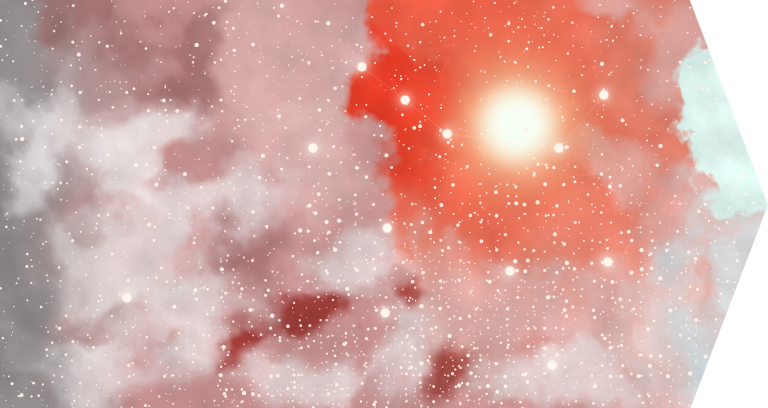
A WebGL 2 fragment shader for this background:

```glsl
#version 300 es
precision highp float;
// A red and mauve nebula with pale clouds, a glowing sun and scattered stars,
// cut by a white arrow-shaped right edge. Ragged ellipses on noise-warped space
// form the clouds; hashed grids scatter the stars. One unit = canvas height.
uniform vec2 u_resolution;
out vec4 fragColor;

const vec3 GREY = vec3(.57, .55, .55), MAUVE = vec3(.76, .55, .55);
const vec3 ROSE = vec3(.86, .71, .70), SHADE = vec3(.60, .39, .39);
const vec3 CORAL = vec3(.88, .53, .46), RED = vec3(.91, .36, .27);
const vec3 SCARLET = vec3(.89, .22, .14), EMBER = vec3(.56, .13, .11);
const vec3 PALE = vec3(.91, .89, .89), FROST = vec3(.86, .95, .93);
const vec3 ICE = vec3(.82, .88, .90), CREAM = vec3(1., .94, .76);

// Ellipses: centre xy, radii zw
const vec4 ROSES[9] = vec4[9](
  vec4(.74, .84, .20, .24), vec4(.70, .62, .18, .14), vec4(.80, .50, .12, .09),
  vec4(1.15, .24, .22, .15), vec4(1.48, .24, .24, .11), vec4(1.68, .86, .09, .13),
  vec4(1.46, .55, .10, .06), vec4(1.48, .98, .12, .04), vec4(1.66, .42, .10, .12));
const vec4 SHADES[5] = vec4[5](
  vec4(.42, .82, .12, .07), vec4(.20, .96, .12, .06), vec4(.62, .40, .11, .08),
  vec4(.44, .26, .05, .04), vec4(.47, .95, .10, .05));
const vec4 EMBERS[4] = vec4[4](
  vec4(.73, .21, .08, .05), vec4(.60, .13, .05, .08),
  vec4(1.10, .08, .07, .07), vec4(.97, .29, .05, .05));
const vec4 CLOUDS[12] = vec4[12](
  vec4(.22, .68, .18, .11), vec4(.39, .65, .11, .09), vec4(.52, .50, .20, .08),
  vec4(.30, .37, .16, .14), vec4(.42, .23, .18, .12), vec4(.25, .08, .20, .08),
  vec4(.04, .55, .07, .08), vec4(.86, .34, .11, .08), vec4(.97, .12, .10, .14),
  vec4(.76, .04, .13, .07), vec4(1.38, .06, .27, .09), vec4(1.64, .17, .14, .15));
// The first six bright stars are joined by faint threads
const vec2 BEACONS[12] = vec2[12](
  vec2(.767, .637), vec2(.887, .836), vec2(.993, .755), vec2(1.096, .672),
  vec2(1.37, .637), vec2(1.48, .767), vec2(.949, .441), vec2(1.25, .336),
  vec2(1.49, .358), vec2(.311, .27), vec2(.944, .233), vec2(1.353, .105));

vec3 hash3(vec2 p) {
  vec3 q = fract(p.xyx * vec3(.1031, .1030, .0973));
  q += dot(q, q.yxz + 33.33);
  return fract((q.xxy + q.yzz) * q.zyx);
}

float noise(vec2 p) {
  vec2 i = floor(p), f = fract(p), e = vec2(1, 0);
  f *= f * (3. - 2. * f);
  return mix(mix(hash3(i).x, hash3(i + e).x, f.x),
             mix(hash3(i + e.yx).x, hash3(i + 1.).x, f.x), f.y);
}

// Layered noise centred on zero
float fbm(vec2 p) {
  float sum = 0., amp = .5;
  for (int i = 0; i < 5; i++) {
    sum += amp * (noise(p) - .5);
    p = mat2(1.6, 1.2, -1.2, 1.6) * p + 7.3;
    amp *= .5;
  }
  return sum;
}

float puff(vec2 p, vec4 shape, float rough) {
  return smoothstep(1.45, .45, length((p - shape.xy) / shape.zw) + rough);
}

float segment(vec2 p, vec2 a, vec2 b) {
  vec2 d = b - a;
  return length(p - a - d * clamp(dot(p - a, d) / dot(d, d), 0., 1.));
}

float starDensity(vec2 p) {
  vec2 d = (p - vec2(1.3, .4)) / vec2(.42, .28);
  return .09 + .42 * exp(-dot(d, d))
    + .3 * smoothstep(.5, .1, p.y) * smoothstep(.3, .8, p.x);
}

float starLayer(vec2 p, float scale, float pixel) {
  vec2 cell = floor(p * scale);
  vec3 h = hash3(cell + scale);
  float size = mix(.09, .23, h.z * h.z), blur = scale * pixel * .6;
  float d = length(fract(p * scale) - .25 - .5 * h.xy);
  float lit = step(hash3(cell + 91.7).y, starDensity((cell + .5) / scale));
  return lit * smoothstep(size + blur, size - blur, d) * mix(.65, 1., h.z);
}

vec3 nebula(vec2 p) {
  vec2 w = p + .3 * vec2(fbm(p * 5.), fbm(p * 5. + 31.));
  float grain = fbm(p * 14. + 5.), rough = 1.3 * fbm(w * 8. + 3.) + .5 * grain;
  vec3 col = mix(GREY, MAUVE, smoothstep(.02, .42, w.x));
  // Coral field, reddest beside its ragged left border
  float notch = (w.y - .74) / .08;
  float border = .885 - .09 * exp(-notch * notch) + .3 * max(.48 - w.y, 0.);
  float field = smoothstep(-.02, .035, w.x - border - rough * .06);
  vec3 red = mix(RED, CORAL, .85 * smoothstep(1.2, 1.65, w.x + rough * .15));
  red = mix(red, SCARLET, puff(w, vec4(.95, .70, .19, .19), rough));
  red = mix(CORAL, red, smoothstep(.32, .56, w.y + rough * .1));
  col = mix(col, red, field * smoothstep(-.05, .38, w.y));
  // Cloud banks
  for (int i = 0; i < 9; i++)
    col = mix(col, ROSE, .68 * puff(w, ROSES[i], rough) * (i < 3 ? 1. - field : 1.));
  for (int i = 0; i < 5; i++) col = mix(col, SHADE, .6 * puff(w, SHADES[i], rough));
  for (int i = 0; i < 4; i++) col = mix(col, EMBER, .75 * puff(w, EMBERS[i], rough));
  for (int i = 0; i < 12; i++) col = mix(col, PALE, .72 * puff(w, CLOUDS[i], rough));
  col = mix(col, GREY * .92, .7 * puff(w, vec4(.03, .2, .13, .2), rough));
  col = mix(col, ICE, .85 * puff(w, vec4(1.82, .27, .17, .29), rough));
  col = mix(col, FROST, smoothstep(.2, .5, puff(w, vec4(1.82, .64, .14, .2), rough)));
  return col * (1. + .2 * grain);
}

void main() {
  float pixel = 1. / u_resolution.y;
  vec2 p = gl_FragCoord.xy * pixel;
  vec3 col = nebula(p);
  // Sun: broad warm halo, cream glow and soft white core
  float r = length(p - vec2(1.267, .694));
  col = mix(col, vec3(.96, .68, .50), .65 * exp(-r * r / .035));
  col = mix(col, CREAM, .95 * exp(-r * r / .013));
  col = mix(col, vec3(.97, 1., .96), smoothstep(.13, .03, r));
  // Fine stars
  float stars = starLayer(p, 43., pixel);
  stars = max(stars, starLayer(p + .37, 61., pixel));
  stars = max(stars, .9 * starLayer(p + .71, 83., pixel));
  col = mix(col, vec3(1., .95, .91), stars * .95);
  // Bright stars and threads
  for (int i = 0; i < 12; i++) {
    float d = length(p - BEACONS[i]);
    float light = smoothstep(.015, .005, d) + .45 * exp(-d * d / .0005);
    if (i < 5) light += .1 * smoothstep(pixel * 1.2, 0., segment(p, BEACONS[i], BEACONS[i + 1]));
    col = mix(col, vec3(1., .97, .93), min(light, 1.));
  }
  // White arrow edge
  float edge = p.x - 1.882 + .381 * abs(p.y - .4975);
  col = mix(col, vec3(1), smoothstep(-pixel, pixel, edge));
  fragColor = vec4(clamp(col, 0., 1.), 1);
}
```
